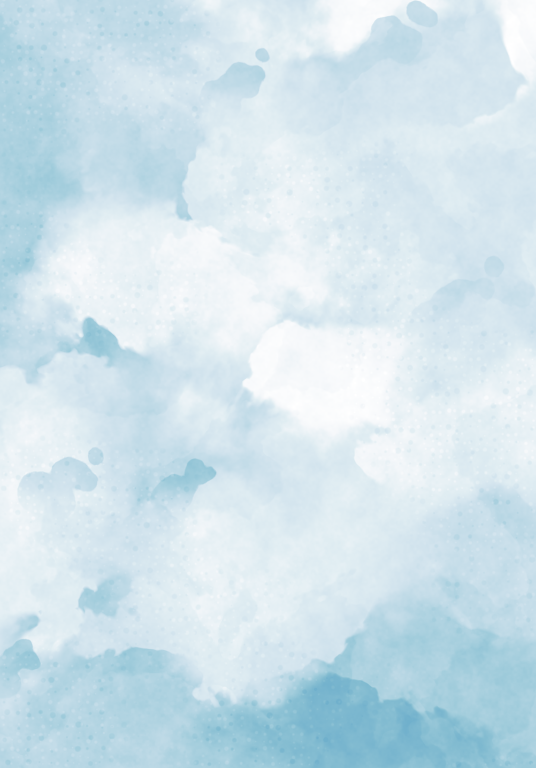
Reproduce this background procedurally as a WebGL 2 fragment shader.

```glsl
#version 300 es
precision highp float;
// Watercolour sky: pale torn clouds over blue washes with lobed pigment splashes.
// A tone value (0 white .. 7 deep blue) is built from ellipses with ragged edges,
// splashes and cellular mottling, then mapped through a colour ramp.
uniform vec2 u_resolution;
out vec4 fragColor;

const vec3 RAMP[8] = vec3[8](
    vec3(1.0, 1.0, 1.0), vec3(0.96, 0.97, 0.98), vec3(0.88, 0.93, 0.95),
    vec3(0.82, 0.89, 0.93), vec3(0.74, 0.85, 0.90), vec3(0.63, 0.80, 0.86),
    vec3(0.52, 0.74, 0.82), vec3(0.44, 0.69, 0.80));

// Splash heads: position, size, tone
const vec4 SPLASH[7] = vec4[7](
    vec4(0.80, 1.40, 0.034, 3.7), vec4(0.92, 0.91, 0.036, 3.9),
    vec4(0.18, 0.57, 0.032, 4.6), vec4(0.39, 0.56, 0.024, 5.2),
    vec4(0.06, 0.22, 0.030, 5.2), vec4(0.79, 0.07, 0.024, 5.9),
    vec4(0.49, 1.31, 0.026, 4.5));

vec3 hash3(vec2 p) {
    vec3 q = fract(p.xyx * vec3(0.1031, 0.1030, 0.0973));
    q += dot(q, q.yxz + 33.33);
    return fract((q.xxy + q.yzz) * q.zyx);
}

// Cellular noise: random cell values blended by distance to the cell points
float cells(vec2 p, float crispness) {
    vec2 id = floor(p), f = p - id;
    vec2 sum = vec2(0.0);
    for (int y = -1; y <= 1; y++)
    for (int x = -1; x <= 1; x++) {
        vec2 o = vec2(x, y);
        vec3 h = hash3(id + o + 50.0);
        vec2 d = o + 0.25 + 0.5 * h.xy - f;
        float w = pow(max(1.0 - dot(d, d) / 1.56, 0.0001), crispness);
        sum += vec2(h.z, 1.0) * w;
    }
    return sum.x / sum.y;
}

// Layered cells, centred on zero
float mottle(vec2 p) {
    float sum = 0.0, amp = 0.5;
    for (int i = 0; i < 5; i++) {
        sum += amp * (cells(p, 6.0) - 0.5);
        p = mat2(1.6, 1.2, -1.2, 1.6) * p + 7.3;
        amp *= 0.56;
    }
    return sum;
}

// Scattered round drops, one per cell, 0..1 coverage
float drops(vec2 p, float maxRadius, float blur) {
    vec2 id = floor(p);
    vec3 h = hash3(id + 91.0);
    float d = length(p - id - 0.3 - 0.4 * h.xy) - maxRadius * h.z * h.z;
    return smoothstep(blur, -blur, d) * step(0.45, h.z);
}

// Ellipse of wash whose ragged edge is crisp in places and lost in others
float wash(float tone, vec2 p, vec2 centre, vec2 radius, float target) {
    vec2 seed = centre * 17.0;
    float d = 1.0 - length((p - centre) / radius) + 1.7 * mottle(p * 5.0 + seed);
    float soft = mix(0.04, 0.6, smoothstep(0.3, 0.65, cells(p * 5.0 + seed, 4.0)));
    return mix(tone, target, 0.92 * smoothstep(-soft, soft, d));
}

// Rounded lobes trailing down and left from a head, fading into the paper
float splash(vec2 p, float size, float seed, float blur) {
    vec2 q = p / size;
    float d = 9.0;
    for (int i = 0; i < 7; i++) {
        float k = float(i);
        vec2 c = vec2(-0.55 * k, -0.42 * k + 0.75 * sin(k * 1.9 + seed));
        float lobe = length(q - c) - 0.5 - 0.13 * k;
        float h = clamp(0.5 + (d - lobe) / 0.7, 0.0, 1.0);
        d = mix(d, lobe, h) - 0.35 * h * (1.0 - h);
    }
    float fade = smoothstep(-4.6, -0.4, q.y + 0.25 * q.x);
    return smoothstep(blur, -blur, d * size) * fade;
}

void main() {
    vec2 p = gl_FragCoord.xy / u_resolution.x;
    float px = 1.0 / u_resolution.x;
    vec2 w = p + 0.02 * sin(p.yx * 13.0 + 2.0 * sin(p * 7.0));

    // Blue washes
    float t = 2.6;
    t = wash(t, w, vec2(0.00, 1.05), vec2(0.30, 0.50), 4.8);
    t = wash(t, w, vec2(0.27, 1.42), vec2(0.32, 0.20), 4.2);
    t = wash(t, w, vec2(0.27, 1.15), vec2(0.18, 0.16), 3.5);
    t = wash(t, w, vec2(0.50, -0.06), vec2(0.95, 0.34), 4.8);
    t = wash(t, w, vec2(0.20, 0.40), vec2(0.17, 0.20), 4.5);
    t = wash(t, w, vec2(0.95, 0.40), vec2(0.17, 0.14), 3.4);
    t = wash(t, w, vec2(0.95, 0.83), vec2(0.12, 0.12), 3.5);
    t = wash(t, w, vec2(0.65, 0.04), vec2(0.20, 0.12), 6.3);
    // White paper and clouds
    t = wash(t, w, vec2(0.80, 1.43), vec2(0.27, 0.15), 0.0);
    t = wash(t, w, vec2(0.80, 1.29), vec2(0.16, 0.12), 3.2);
    t = wash(t, w, vec2(0.46, 1.12), vec2(0.14, 0.19), 1.6);
    t = wash(t, w, vec2(0.05, 0.42), vec2(0.15, 0.20), 1.6);
    t = wash(t, w, vec2(0.47, 0.38), vec2(0.21, 0.19), 2.0);
    t = wash(t, w, vec2(0.37, 0.64), vec2(0.16, 0.13), 3.6);
    t = wash(t, w, vec2(0.33, 0.90), vec2(0.25, 0.13), 0.6);
    t = wash(t, w, vec2(0.58, 0.74), vec2(0.18, 0.12), 0.3);
    t = wash(t, w, vec2(0.85, 0.62), vec2(0.20, 0.10), 1.4);

    // Lobed splashes
    vec2 wobble = 0.012 * vec2(mottle(p * 18.0), mottle(p * 18.0 + 40.0));
    for (int i = 0; i < 7; i++) {
        vec4 s = SPLASH[i];
        t = mix(t, s.w, 0.85 * splash(p + wobble - s.xy, s.z, float(i) * 1.3, px));
    }

    // Torn inner layers, mottling, drops and paper grain
    float layer = mottle(w * 6.0 + 21.0);
    t += 0.45 * (smoothstep(-0.02, 0.03, layer) - 0.5) + 1.6 * mottle(p * 4.0 + 63.0);
    t += 0.9 * mottle(p * 28.0);
    float cluster = smoothstep(0.45, 0.7, cells(p * 5.0 + 11.0, 5.0));
    t += cluster * (0.6 * drops(p * 45.0, 0.26, 45.0 * px) - 0.5 * drops(p * 70.0 + 9.0, 0.28, 70.0 * px));
    t += 0.22 * (cells(p * 170.0, 5.0) - 0.5);

    // Colour ramp
    t = clamp(t, 0.0, 6.999);
    int stop = int(t);
    fragColor = vec4(mix(RAMP[stop], RAMP[stop + 1], fract(t)), 1.0);
}
```
